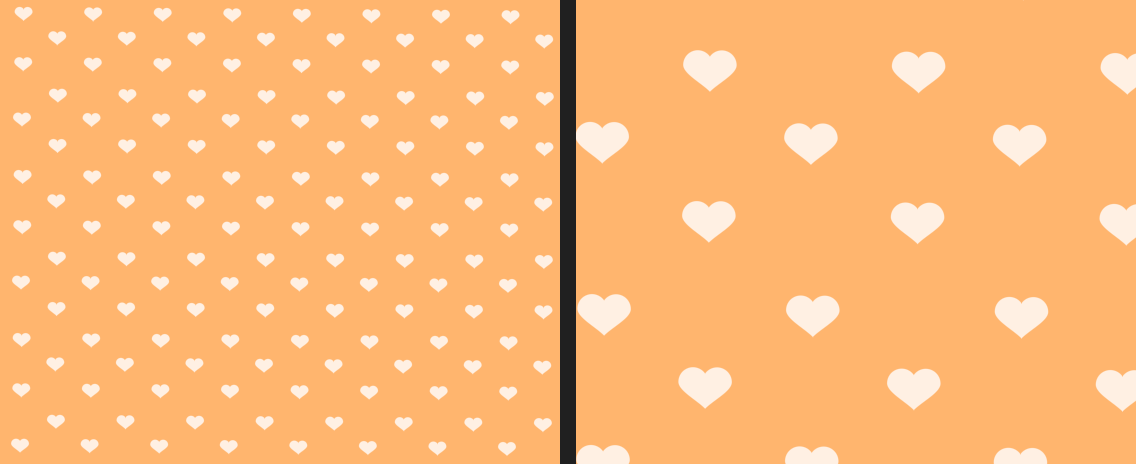
Left: the whole. Right: its middle third, enlarged.
Write a WebGL 2 fragment shader that draws this pattern.

```glsl
#version 300 es
precision highp float;
// Cream hearts on an orange ground, in staggered and slightly tilted groups of three rows.

uniform vec2 u_resolution;
out vec4 fragColor;

// Approximate signed distance to a heart of half width 1, y up.
float heart(vec2 p) {
    p.x = abs(p.x);
    // Round lobes
    if (p.y > 0.225) return length(p - vec2(0.45, 0.225)) - 0.55;
    // Sides sweeping in to a pinched tip
    float t = clamp(p.y + 0.775, 0.0, 1.0);
    float halfWidth = t + t * t - t * t * t;
    float slope = 1.0 + 2.0 * t - 3.0 * t * t;
    float side = (p.x - halfWidth) / sqrt(1.0 + slope * slope);
    return max(side, -0.775 - p.y);
}

void main() {
    // One unit is the column pitch; y runs down from the top
    float unitsPerPixel = 8.05 / u_resolution.x;
    vec2 p = vec2(gl_FragCoord.x, u_resolution.y - gl_FragCoord.y) * unitsPerPixel;
    p.y -= 0.0068 * p.x; // rows sink gently to the right

    float d = 1e3;
    for (int row = 0; row < 3; row++) {
        // Place of this row within its group
        vec2 offset = row == 0 ? vec2(0.0) : row == 1 ? vec2(0.484, 0.347) : vec2(-0.005, 0.723);
        vec2 q = p - vec2(0.339, 0.197) - offset;

        // Nearest group, then nearest heart along its row
        float group = round(q.y / 1.172);
        q -= group * vec2(0.493, 1.172);
        q.x -= round(q.x);
        d = min(d, 0.128 * heart(vec2(q.x, -q.y) / 0.128));
    }

    vec3 orange = vec3(1.0, 0.71, 0.43);
    vec3 cream = vec3(1.0, 0.94, 0.89);
    float edge = 0.75 * unitsPerPixel;
    fragColor = vec4(mix(cream, orange, smoothstep(-edge, edge, d)), 1.0);
}
```
